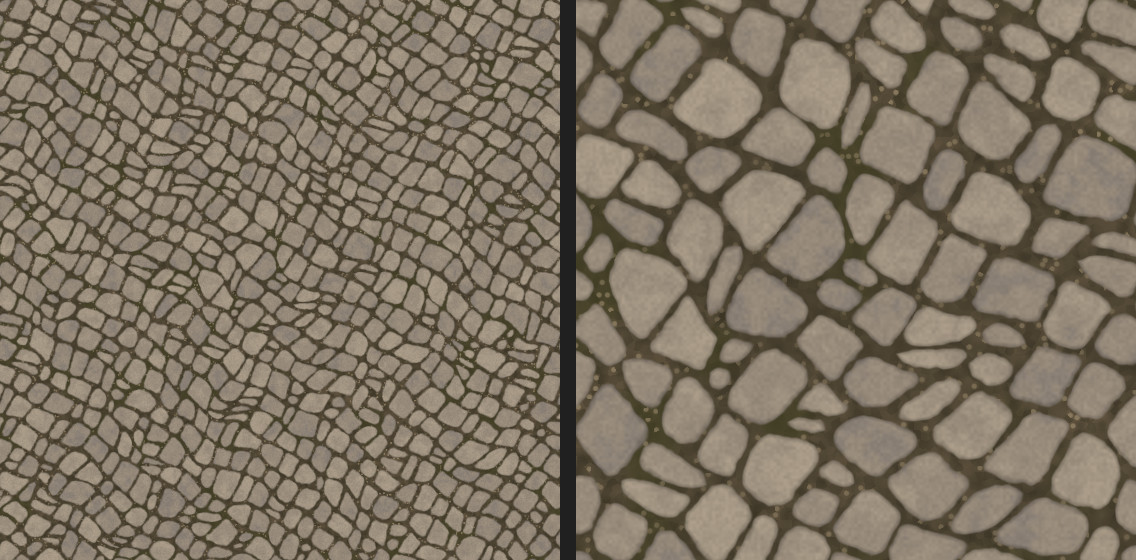
Left: the whole. Right: its middle third, enlarged.
This texture is drawn by a Shadertoy shader. Its source:

```glsl
// Weathered cobblestone paving: slanted rows of rounded stones with gritty, mossy joints.

const float ROW_ANGLE = -0.55;                  // direction of the rows, radians
const vec2  STONE_PITCH = vec2(0.0345, 0.0405);  // stone spacing along and across rows
const float INSET_MIN = 0.0008;                 // half joint width range
const float INSET_VARY = 0.0023;
const float EDGE_ROUGHNESS = 0.0034;
const float SPLIT_CHANCE = 0.14;                // share of stones cut into two small ones
const vec3 STONE_WARM = vec3(0.655, 0.602, 0.525);
const vec3 STONE_MID  = vec3(0.590, 0.540, 0.477);
const vec3 STONE_COOL = vec3(0.530, 0.492, 0.455);
const vec3 JOINT_DARK = vec3(0.235, 0.208, 0.150);
const vec3 JOINT_SOIL = vec3(0.375, 0.325, 0.245);
const vec3 MOSS       = vec3(0.250, 0.245, 0.130);
const vec3 PEBBLE     = vec3(0.560, 0.500, 0.390);

float hash(vec2 p) {
    vec3 q = fract(p.xyx * vec3(0.1031, 0.1030, 0.0973));
    q += dot(q, q.yzx + 33.33);
    return fract((q.x + q.y) * q.z);
}

float noise(vec2 p) {
    vec2 i = floor(p), f = fract(p);
    f = f * f * (3.0 - 2.0 * f);
    return mix(mix(hash(i), hash(i + vec2(1, 0)), f.x),
               mix(hash(i + vec2(0, 1)), hash(i + vec2(1, 1)), f.x), f.y);
}

// Cellular noise: distance to the nearest grain and that grain's random value
vec2 grains(vec2 p) {
    vec2 cell = floor(p), best = vec2(9.0, 0.0);
    for (int y = -1; y <= 1; y++)
    for (int x = -1; x <= 1; x++) {
        vec2 c = cell + vec2(x, y);
        float d = length(c + vec2(hash(c), hash(c + 71.0)) - p);
        if (d < best.x) best = vec2(d, hash(c + 37.0));
    }
    return best;
}

// Layered sines bend the rows gently
vec2 bend(vec2 p) {
    return p + 0.008 * sin(p.yx * vec2(13.0, 17.0) + vec2(0.4, 2.1))
             + 0.004 * sin(p.yx * 37.0 + p * 19.0 + vec2(1.7, 0.0));
}

float rowEdge(float row, float u) {
    return row + 0.46 * (noise(vec2(u * 0.8, row * 7.0 + 50.0)) - 0.5);
}

float columnEdge(float column, float row, float across) {
    vec2 id = vec2(column, row);
    return column + 0.58 * (hash(id + 11.0) - 0.5) + 0.40 * (hash(id + 29.0) - 0.5) * across;
}

// Signed distance into the stone at p (positive inside); also gives the stone's id
float stone(vec2 p, float wear, out vec2 id) {
    vec2 q = p / STONE_PITCH;
    float row = floor(q.y);
    if (q.y < rowEdge(row, q.x)) row -= 1.0;
    else if (q.y > rowEdge(row + 1.0, q.x)) row += 1.0;
    float low = rowEdge(row, q.x), high = rowEdge(row + 1.0, q.x);

    float u = q.x + 17.0 * hash(vec2(row, 5.0));
    float across = q.y - row - 0.5;
    float column = floor(u);
    if (u < columnEdge(column, row, across)) column -= 1.0;
    else if (u > columnEdge(column + 1.0, row, across)) column += 1.0;
    float left = columnEdge(column, row, across);
    float right = columnEdge(column + 1.0, row, across);
    id = vec2(column, row);

    float along = u - 0.5 * (left + right);
    if (hash(id + 83.0) < SPLIT_CHANCE) {
        float cut = mix(low, high, 0.38 + 0.24 * hash(id + 47.0)) + 0.25 * along;
        if (q.y > cut) { low = cut; id += 400.0; }
        else high = cut;
    }

    // Random inset and tilt for each side
    vec4 r = vec4(hash(id + 3.0), hash(id + 13.0), hash(id + 23.0), hash(id + 43.0));
    vec4 sides = vec4(u - left, right - u, q.y - low, high - q.y) * STONE_PITCH.xxyy;
    sides -= INSET_MIN + INSET_VARY * r * r + 0.0011 * wear;
    sides.zw -= max(vec2(0), (r.xy - 0.5) * along * 0.012);

    // Rounded corners
    float radius = 0.0055 + 0.0055 * hash(id + 61.0);
    vec2 corner = radius - min(sides.xz, sides.yw);
    return radius - length(max(corner, 0.0)) + min(-max(corner.x, corner.y), 0.0) * -1.0
         * step(max(corner.x, corner.y), 0.0);
}

void mainImage(out vec4 fragColor, in vec2 fragCoord) {
    vec2 uv = fragCoord / iResolution.y;
    float pixel = 1.0 / iResolution.y;
    float c = cos(ROW_ANGLE), s = sin(ROW_ANGLE);
    vec2 p = bend(mat2(c, -s, s, c) * uv + 2.0);

    // Stone outline with worn edges
    float wear = noise(uv * 17.0);
    vec2 id;
    float d = stone(p, wear, id);
    d += EDGE_ROUGHNESS * (0.6 * noise(uv * 95.0) + 0.4 * noise(uv * 230.0) - 0.5);
    float cover = smoothstep(-0.0006 - 0.5 * pixel, 0.0006 + 0.5 * pixel, d);

    // Stone face: tone per stone, mottling and fine grain
    float mottle = 0.5 * noise(uv * 70.0) + 0.3 * noise(uv * 170.0 + 9.0) + 0.2 * noise(uv * 410.0);
    float tone = 0.55 * hash(id + 7.0) + 0.9 * (mottle - 0.5) + 0.24;
    vec3 face = mix(STONE_COOL, STONE_MID, smoothstep(0.0, 0.45, tone));
    face = mix(face, STONE_WARM, smoothstep(0.4, 0.95, tone));
    face *= 0.96 + 0.08 * noise(uv * 520.0);
    face *= mix(0.80, 1.0, smoothstep(0.0, 0.0032, d));

    // Joint: soil, moss and scattered pebbles, darker beside the stones
    vec2 grit = grains(uv * 210.0);
    float soil = 0.55 * noise(uv * 150.0) + 0.45 * grit.y;
    vec3 joint = mix(JOINT_DARK, JOINT_SOIL, soil * (0.65 + 0.6 * wear));
    joint = mix(joint, MOSS, 0.6 * smoothstep(0.55, 0.85, noise(uv * 24.0 + 5.0)));
    float pebble = smoothstep(0.45, 0.2, grit.x) * step(0.84, grit.y);
    joint = mix(joint, PEBBLE, pebble * (0.3 + 0.6 * wear));

    fragColor = vec4(mix(joint, face, cover), 1.0);
}
```
